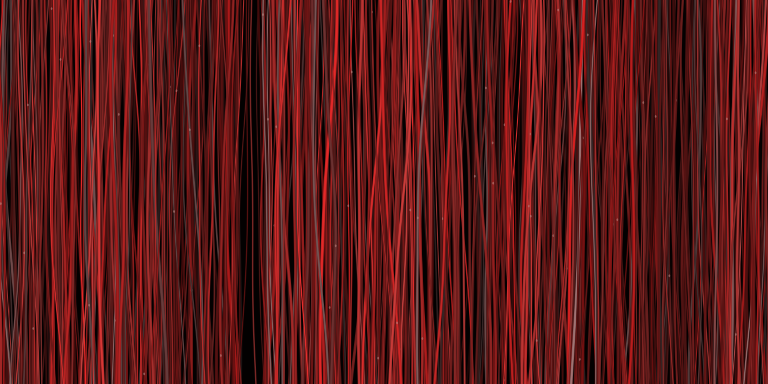
Write a Shadertoy shader that draws this pattern.

```glsl
// A curtain of fine, near-vertical red strands over black.
// Layers of jittered columns are painted back to front; each strand leans and
// sways gently, and broad bands of noise vary its brightness and density.

// Four random values per cell, without sine
vec4 hash4(vec2 cell) {
    vec4 q = fract(cell.xyxy * vec4(0.1031, 0.1030, 0.0973, 0.1099));
    q += dot(q, q.wzxy + 33.33);
    return fract((q.xxyz + q.yzzw) * q.zywx);
}

// Smooth one-dimensional value noise
float bandNoise(float x, float seed) {
    float cell = floor(x), t = fract(x);
    t = t * t * (3.0 - 2.0 * t);
    return mix(hash4(vec2(cell + 7.0, seed)).x, hash4(vec2(cell + 8.0, seed)).x, t);
}

// Share of a pixel covered by a strip, exact even below one pixel of width
float stripCoverage(float offset, float halfWidth, float pixel) {
    float right = min(offset + 0.5 * pixel, halfWidth);
    float left = max(offset - 0.5 * pixel, -halfWidth);
    return clamp((right - left) / pixel, 0.0, 1.0);
}

// Mostly saturated red, some dusty red, a few pale grey strands
vec3 strandColor(float pick, float tint) {
    vec3 red = mix(vec3(0.76, 0.11, 0.11), vec3(0.66, 0.22, 0.21), tint);
    vec3 grey = mix(vec3(0.40, 0.28, 0.28), vec3(0.66, 0.47, 0.47), tint);
    return mix(red, grey, smoothstep(0.84, 0.94, pick));
}

void mainImage(out vec4 fragColor, in vec2 fragCoord) {
    vec2 p = fragCoord / iResolution.y;
    float pixel = 1.0 / iResolution.y;
    const float LAYERS = 16.0;
    const float SPACING = 0.04;
    vec3 color = vec3(0.012, 0.002, 0.002);

    for (float layer = 0.0; layer < LAYERS; layer++) {
        float depth = layer / (LAYERS - 1.0);
        float column = floor(p.x / SPACING);

        for (float k = -2.0; k <= 2.0; k++) {
            vec2 id = vec2(column + k + 11.0, layer * 17.0 + 3.0);
            vec4 shape = hash4(id);
            vec4 look = hash4(id + vec2(131.0, 57.0));
            float root = (column + k + shape.x) * SPACING;

            // Narrow dark gaps where strands are missing
            if (look.w > smoothstep(0.08, 0.36, bandNoise(root * 14.0, 5.0))) continue;

            // Lean, slow sway and a slight ripple
            float x = root + 0.08 * (shape.y - 0.5) * (p.y - 0.5);
            x += 0.013 * sin(p.y * (1.5 + 3.5 * shape.z) + 6.283 * shape.w);
            x += 0.002 * sin(p.y * (7.0 + 6.0 * shape.w) + 6.283 * shape.y);

            float offset = p.x - x;
            float halfWidth = mix(0.0014, 0.0043, look.x * look.x + 0.25 * shape.z * (1.0 - look.x));
            float cover = stripCoverage(offset, halfWidth, pixel);

            // Rounded shading, depth and broad brightness bands
            float across = min(abs(offset) / halfWidth, 1.0);
            float light = mix(0.28, 1.0, depth) * mix(0.55, 1.2, look.y);
            light *= 0.78 + 0.42 * bandNoise(root * 4.0, 23.0);
            light *= 1.0 - 0.3 * across * across;
            vec3 strand = strandColor(look.z, fract(look.y * 7.0 + shape.x)) * light;
            color = mix(color, strand, cover);

            // Sparse tiny glints on the front strands
            float glintY = fract(shape.z * 5.0 + look.x * 3.0);
            float glintDistance = length(vec2(offset, (p.y - glintY) * 0.7));
            float glint = 1.0 - smoothstep(0.001, 0.001 + pixel, glintDistance);
            glint *= step(0.7, depth) * step(0.75, fract(look.z * 9.0));
            color = mix(color, vec3(0.72, 0.52, 0.50), 0.6 * glint);
        }
    }
    fragColor = vec4(color, 1.0);
}
```
